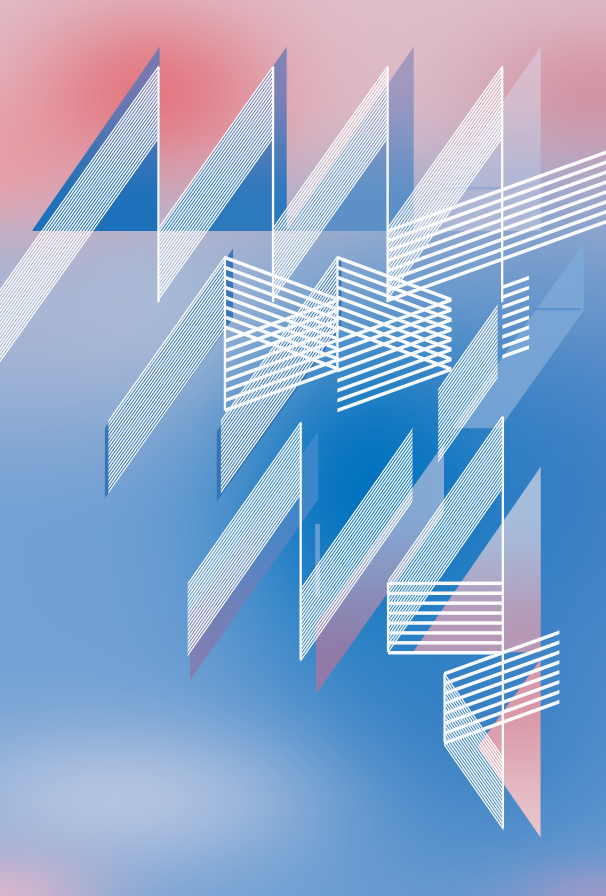
Give the GLSL for this background, as a Shadertoy shader.

```glsl
float px; // size of one pixel in canvas units

// Soft-edged interval from 0 to w
float span(float x, float w) {
    return clamp(0.5 + min(x, w - x) / px, 0.0, 1.0);
}

// Slanted sheet with vertical sides; corner is its top right
float sheet(vec2 p, vec2 corner, float w, float slope, float h) {
    float v = p.y - corner.y - slope * (p.x - corner.x);
    float k = inversesqrt(1.0 + slope * slope);
    return span(corner.x - p.x, w) * span(v * k, h * k);
}

// Sheet made of n parallel lines
float rules(vec2 p, vec2 corner, float w, float slope, float h, float n, float thick) {
    float pitch = h / (n - 1.0);
    float v = p.y - corner.y - slope * (p.x - corner.x);
    float k = inversesqrt(1.0 + slope * slope);
    float d = abs(fract(v / pitch + 0.5) - 0.5) * pitch * k;
    float line = clamp(0.5 + (0.5 * thick - d) / px, 0.0, 1.0);
    return line * sheet(p, corner - vec2(0.0, thick), w, slope, h + 2.0 * thick);
}

float hatch(vec2 p, vec2 corner, float w, float slope) {
    return rules(p, corner, w, slope, 0.61, 18.0, 0.0122);
}

float fan(vec2 p, vec2 corner, float w, float slope) {
    return rules(p, corner, w, slope, 0.595, 8.0, 0.03);
}

float post(vec2 p, float x, float top, float bottom) {
    return span(p.x - x + 0.01, 0.02) * span(p.y - top, bottom - top);
}

void glow(inout vec3 col, vec2 p, vec2 center, vec2 radius, vec3 tint, float amount) {
    vec2 d = (p - center) / radius;
    col = mix(col, tint, amount * exp(-dot(d, d)));
}

vec3 backdrop(vec2 p) {
    vec3 col = mix(vec3(0.88, 0.75, 0.79), vec3(0.66, 0.71, 0.83), smoothstep(0.8, 2.4, p.y));
    col = mix(col, vec3(0.45, 0.63, 0.83), smoothstep(2.6, 4.6, p.y));
    glow(col, p, vec2(0.0, 1.4), vec2(0.9, 0.6), vec3(0.93, 0.62, 0.65), 0.8);
    glow(col, p, vec2(1.3, 0.8), vec2(1.1, 0.75), vec3(0.89, 0.46, 0.50), 0.95);
    glow(col, p, vec2(5.1, 0.8), vec2(1.0, 0.6), vec3(0.88, 0.55, 0.60), 0.8);
    glow(col, p, vec2(1.5, 2.7), vec2(0.8, 0.6), vec3(0.70, 0.75, 0.85), 0.7);
    glow(col, p, vec2(5.0, 4.2), vec2(1.7, 2.2), vec3(0.25, 0.50, 0.77), 0.95);
    glow(col, p, vec2(3.9, 6.3), vec2(1.5, 1.2), vec3(0.20, 0.49, 0.76), 0.8);
    glow(col, p, vec2(3.2, 4.2), vec2(1.25, 1.5), vec3(0.01, 0.45, 0.75), 1.0);
    glow(col, p, vec2(1.0, 6.85), vec2(1.7, 0.65), vec3(0.71, 0.77, 0.88), 0.95);
    glow(col, p, vec2(0.0, 7.7), vec2(0.9, 0.45), vec3(0.87, 0.72, 0.80), 0.9);
    glow(col, p, vec2(5.2, 7.7), vec2(0.8, 0.3), vec3(0.62, 0.60, 0.78), 0.9);
    return col;
}

vec3 shadows(vec3 col, vec2 p) {
    // Row of wedges, paler to the right
    for (int i = 0; i < 4; i++) {
        float f = float(i * i) / 9.0;
        vec3 top = mix(vec3(0.44, 0.47, 0.70), vec3(0.85, 0.74, 0.80), f);
        vec3 low = mix(vec3(0.08, 0.43, 0.73), vec3(0.68, 0.72, 0.84), f);
        float wedge = sheet(p, vec2(1.37 + 1.09 * float(i), 0.4), 1.09, -1.44, 3.0) * span(1.98 - p.y, 9.0);
        col = mix(col, mix(top, low, smoothstep(0.6, 1.8, p.y)), wedge * 0.95);
    }
    // Offset sheets behind the hatched strokes
    vec3 navy = vec3(0.19, 0.44, 0.71);
    col = mix(col, navy, 0.9 * sheet(p, vec2(2.00, 2.13), 1.10, -1.40, 0.6));
    col = mix(col, navy, 0.9 * sheet(p, vec2(2.93, 2.20), 1.07, -1.40, 0.6));
    float pane = sheet(p, vec2(5.01, 2.08), 1.16, -1.40, 0.58) * span(3.67 - p.y, 9.0);
    col = mix(col, vec3(0.49, 0.66, 0.84), 0.85 * pane);
    vec3 veil = mix(vec3(0.25, 0.54, 0.80), vec3(0.52, 0.48, 0.68), smoothstep(4.0, 5.8, p.y));
    col = mix(col, veil, 0.85 * sheet(p, vec2(2.73, 3.70), 1.10, -1.41, 0.58));
    veil = mix(vec3(0.57, 0.69, 0.84), vec3(0.60, 0.47, 0.64), smoothstep(4.2, 5.8, p.y));
    col = mix(col, veil, 0.9 * sheet(p, vec2(3.81, 3.80), 1.10, -1.41, 0.60));
    veil = mix(vec3(0.67, 0.75, 0.86), vec3(0.74, 0.60, 0.71), smoothstep(4.4, 5.5, p.y));
    col = mix(col, veil, 0.95 * sheet(p, vec2(4.64, 4.00), 1.09, -1.45, 4.0) * span(5.59 - p.y, 9.0));
    // Pink arrowhead
    float arrow = sheet(p, vec2(4.64, 5.65), 0.54, -1.39, 9.0) * sheet(p, vec2(4.64, -1.82), 0.54, 1.44, 9.0);
    veil = mix(vec3(0.88, 0.60, 0.65), vec3(0.94, 0.77, 0.79), smoothstep(6.0, 7.1, p.y));
    col = mix(col, veil, 0.95 * arrow);
    // Thin slits
    col = mix(col, vec3(0.55, 0.62, 0.80), 0.6 * sheet(p, vec2(4.31, 1.60), 0.52, 0.0, 0.025));
    col = mix(col, vec3(0.30, 0.54, 0.78), 0.7 * sheet(p, vec2(4.98, 2.64), 0.40, 0.0, 0.02));
    return mix(col, vec3(0.70, 0.75, 0.88), 0.5 * sheet(p, vec2(2.745, 4.49), 0.04, 0.0, 0.63));
}

float strokes(vec2 p) {
    float ink = 0.0;
    // Upper zigzag
    for (int i = 0; i < 4; i++) {
        float x = 1.36 + 0.983 * float(i);
        ink = max(ink, hatch(p, vec2(x, 0.57), i == 0 ? 1.5 : 0.983, -1.41));
        ink = max(ink, post(p, x, 0.57, 2.59));
    }
    // Middle strokes with crossing fans
    for (int i = 0; i < 2; i++) {
        float x = 1.93 + 0.965 * float(i);
        ink = max(ink, hatch(p, vec2(x, 2.20), 1.0, -1.41));
        ink = max(ink, fan(p, vec2(x + 0.98, 2.57), 0.98, 0.37));
        ink = max(ink, fan(p, vec2(x + 0.98, 2.57), 0.98, -0.36));
        ink = max(ink, post(p, x, 2.20, i == 0 ? 3.52 : 3.18));
    }
    ink = max(ink, hatch(p, vec2(4.27, 2.62), 0.51, -1.42));
    // Lower strokes
    ink = max(ink, hatch(p, vec2(2.58, 3.62), 0.97, -1.43));
    ink = max(ink, hatch(p, vec2(3.54, 3.68), 0.96, -1.43));
    ink = max(ink, hatch(p, vec2(4.31, 3.57), 0.98, -1.44));
    ink = max(ink, hatch(p, vec2(4.32, 6.50), 0.51, 1.43));
    ink = max(ink, post(p, 2.58, 3.62, 5.66));
    ink = max(ink, post(p, 4.315, 3.57, 7.10));
    ink = max(ink, post(p, 3.33, 4.99, 5.59));
    ink = max(ink, post(p, 3.815, 5.77, 6.36));
    // Open fans
    ink = max(ink, fan(p, vec2(5.30, 1.27), 1.97, -0.36));
    ink = max(ink, fan(p, vec2(4.54, 2.38), 0.23, -0.36));
    ink = max(ink, fan(p, vec2(4.31, 5.00), 0.98, 0.0));
    return max(ink, fan(p, vec2(4.80, 5.42), 0.99, -0.36));
}

void mainImage(out vec4 fragColor, in vec2 fragCoord) {
    px = 7.68 / iResolution.y;
    vec2 p = fragCoord / iResolution.xy * vec2(5.2, 7.68);
    p.y = 7.68 - p.y; // measure downward from the top
    vec3 col = shadows(backdrop(p), p);
    fragColor = vec4(mix(col, vec3(1.0), 0.96 * strokes(p)), 1.0);
}
```
